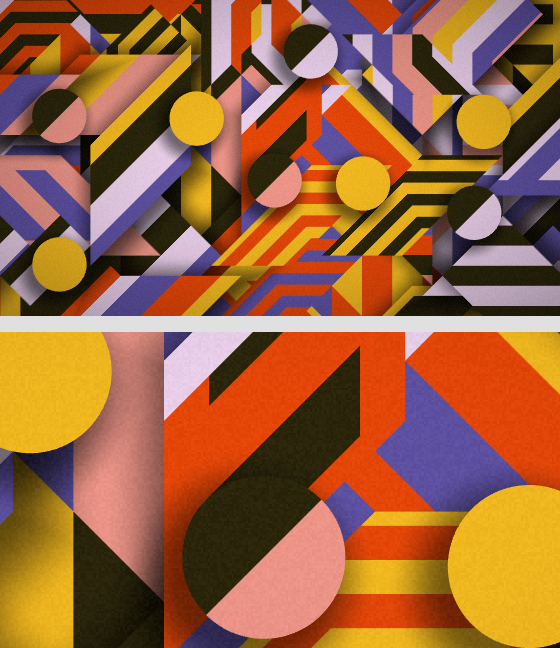
Top, the full canvas; bottom, a detail of the centre.
Write a WebGL 1 fragment shader that draws this background.

```glsl
precision highp float;
uniform vec2 u_resolution;

const float UNIT = 0.045;
const float GOLDEN = 0.382;

float hash(float n) {
  return fract(sin(n * 12.9898 + 4.1) * 43758.5);
}

// Six inks, weighted by the share of the 0..1 range each one covers
vec3 ink(float t) {
  t = fract(t);
  if (t < 0.18) return vec3(0.16, 0.14, 0.04);
  if (t < 0.38) return vec3(0.36, 0.31, 0.62);
  if (t < 0.56) return vec3(0.93, 0.71, 0.12);
  if (t < 0.73) return vec3(0.90, 0.80, 0.90);
  if (t < 0.89) return vec3(0.88, 0.27, 0.03);
  return vec3(0.91, 0.57, 0.52);
}

vec2 diagonal(vec2 p) {
  return vec2(p.x + p.y, p.y - p.x) * 0.70711;
}

// Squares cut corner to corner in two alternating inks
vec3 triangles(vec2 q, float size, float seed) {
  vec2 cell = floor(q / size);
  vec2 f = fract(q / size);
  float side = mod(cell.x + cell.y + step(f.y, f.x), 2.0);
  return ink(seed + GOLDEN * side);
}

vec3 stripes(float s, float width, float cycle, float seed) {
  return ink(seed + GOLDEN * mod(floor(s / width), cycle));
}

// Separate bars with slanted ends on a plain ground
vec3 insetBars(vec2 q, float halfLength, float seed) {
  float bar = floor(q.y / (1.5 * UNIT));
  float ends = abs(q.x + q.y) - halfLength + 1.5 * UNIT;
  float on = mod(bar, 2.0) * step(ends, 0.0);
  return ink(seed + GOLDEN * on);
}

vec3 motif(vec2 q, float halfLength, float kind, float seed) {
  float bend = max(q.y, (q.x + q.y) * 0.70711);
  if (kind < 0.34) return stripes(q.y, 2.0 * UNIT, 5.0, seed);
  if (kind < 0.58) return stripes(bend, 1.4 * UNIT, 4.0, seed);
  if (kind < 0.68) return stripes(bend, 0.8 * UNIT, 2.0, seed);
  if (kind < 0.86) return insetBars(q, halfLength, seed);
  return triangles(q, 2.0 * UNIT, seed);
}

float plateDistance(vec2 q, vec2 halfSize, float slant) {
  float ends = abs(q.x + slant * q.y) - halfSize.x;
  return max(ends / sqrt(1.0 + slant * slant), abs(q.y) - halfSize.y);
}

float shadow(float d, float softness, float strength) {
  return 1.0 - strength * (1.0 - smoothstep(-0.3 * softness, softness, d));
}

// Overlapping diagonal plates, snapped to a common grid
vec3 plates(vec2 p, vec3 color) {
  vec2 rotated = diagonal(p);
  for (int i = 0; i < 40; i++) {
    float id = mod(float(i) * 17.0, 40.0);
    vec2 slot = vec2(mod(id, 8.0), floor(id / 8.0));
    vec2 jitter = vec2(hash(id + 0.3), hash(id + 50.7));
    vec2 center = (slot + jitter) * vec2(0.25, 0.24) - vec2(0.1);
    vec2 q = rotated - UNIT * floor(diagonal(center) / UNIT + 0.5);
    if (hash(id + 91.0) > 0.55) q = vec2(q.y, -q.x);
    if (hash(id + 133.0) > 0.5) q.x = -q.x;
    vec2 halfSize = UNIT * vec2(3.0 + floor(4.0 * hash(id + 171.0)),
                                2.0 + floor(2.0 * hash(id + 203.0)));
    float slant = floor(3.0 * hash(id + 241.0)) - 1.0;
    float d = plateDistance(q, halfSize, slant);
    if (d > 0.15) continue;
    float strength = 0.6 * step(0.5, hash(id + 283.0));
    float castDistance = plateDistance(q + vec2(0.0, 0.02), halfSize, slant);
    color *= shadow(castDistance, 0.08, strength);
    if (d < 0.0) color = motif(q, halfSize.x, hash(id + 317.0), id * 0.618);
  }
  return color;
}

// Raised discs, some with a dark half
vec3 discs(vec2 p, vec3 color) {
  for (int i = 0; i < 8; i++) {
    float id = float(i);
    vec2 slot = vec2(mod(id, 4.0), floor(id / 4.0));
    vec2 jitter = vec2(hash(id + 411.0), hash(id + 437.0));
    vec2 q = p - (slot + 0.1 + 0.8 * jitter) * vec2(0.46, 0.52);
    color *= shadow(length(q + vec2(0.015, 0.02)) - 0.086, 0.05, 0.5);
    float choice = fract(id * 0.618 + 0.1);
    float face = choice < 0.45 ? 0.47 : (choice < 0.75 ? 0.95 : 0.65);
    bool darkHalf = choice > 0.5 && q.y > q.x;
    if (length(q) < 0.086) color = ink(darkHalf ? 0.1 : face);
  }
  return color;
}

vec3 scene(vec2 p) {
  vec2 q = diagonal(p);
  vec2 block = floor(q / (6.0 * UNIT));
  vec3 ground = triangles(q, 3.0 * UNIT, hash(dot(block, vec2(1.0, 57.0))));
  return discs(p, plates(p, ground));
}

void main() {
  // Staggered samples smooth every edge
  vec3 color = vec3(0.0);
  for (int k = 0; k < 5; k++) {
    float n = float(k);
    vec2 offset = vec2((n + 0.5) / 5.0, fract(n * 0.4 + 0.1)) - 0.5;
    color += scene((gl_FragCoord.xy + offset) / u_resolution.y) / 5.0;
  }

  // Vignette and paper grain
  vec2 uv = gl_FragCoord.xy / u_resolution;
  vec2 edge = 2.0 * uv - 1.0;
  color *= 1.02 - 0.16 * dot(edge, edge);
  vec2 speck = floor(gl_FragCoord.xy / u_resolution.y * 400.0);
  color += 0.035 * (hash(dot(speck, vec2(0.731, 1.297))) - 0.5);
  gl_FragColor = vec4(color, 1.0);
}
```
